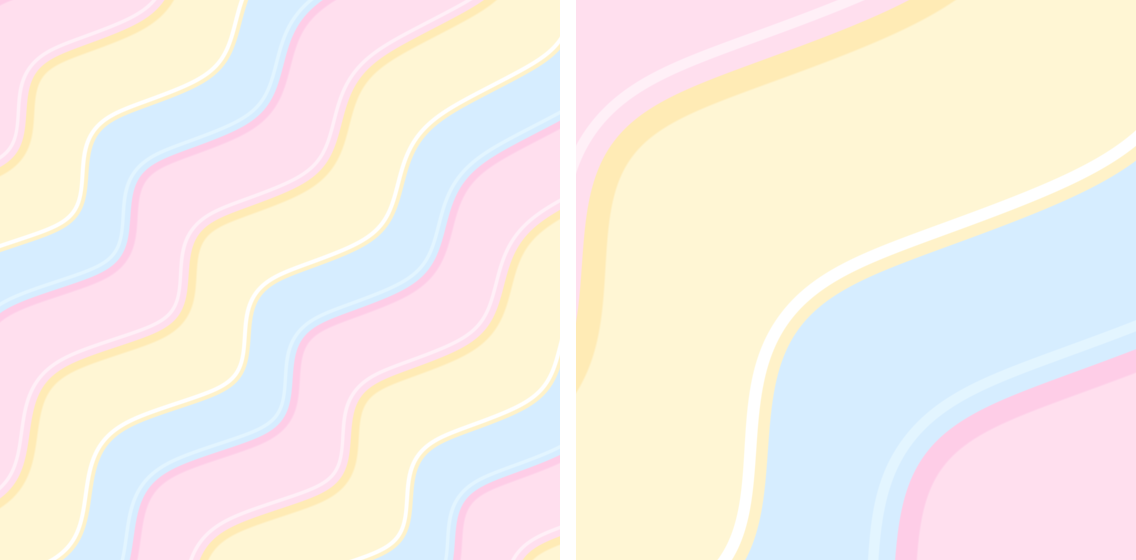
Left: the whole. Right: its middle third, enlarged.
This pattern is drawn by a Shadertoy shader. Its source:

```glsl
#define PERIOD 0.5795        // one yellow-blue-pink set, along the falling diagonal
#define FIRST_EDGE 0.247     // where the first yellow band starts
#define YELLOW_WIDTH 0.2214
#define BLUE_WIDTH 0.150
#define WAVE_HEIGHT 0.0534
#define WAVE_FADE 0.014      // waves flatten toward the upper right
#define SHADE_WIDTH 0.0142
#define LINE_HALF 0.0031

const float PI = 3.14159265;
const vec3 YELLOW = vec3(1.00, 0.965, 0.83);
const vec3 YELLOW_SHADE = vec3(1.00, 0.92, 0.71);
const vec3 BLUE = vec3(0.84, 0.93, 1.00);
const vec3 BLUE_LINE = vec3(0.89, 0.96, 1.00);
const vec3 PINK = vec3(1.00, 0.875, 0.935);
const vec3 PINK_SHADE = vec3(0.995, 0.805, 0.907);
const vec3 PINK_LINE = vec3(1.00, 0.94, 0.97);

// Leaning wave with a slowly drifting wavelength and height
float wave(float along) {
    float drift = 0.08 + 0.11 * cos(4.6 * (along - 0.22));
    float phase = PI * (3.475 * along + 1.466 + drift);
    return (WAVE_HEIGHT - WAVE_FADE * along) * sin(phase - 0.25 * sin(phase));
}

// Antialiased step: 0 before an edge, 1 after it
float past(float dist, float soft) {
    return smoothstep(-soft, soft, dist);
}

float stripe(float dist, float halfWidth, float soft) {
    return past(halfWidth - abs(dist), soft);
}

void mainImage(out vec4 fragColor, in vec2 fragCoord) {
    vec2 uv = fragCoord / iResolution.xy;
    float soft = 0.9 / min(iResolution.x, iResolution.y);
    float along = uv.x + uv.y - 1.0;
    float across = uv.x + 1.0 - uv.y - wave(along) - FIRST_EDGE;

    // Convert the diagonal offset to distance at right angles to the wave
    float h = 0.002;
    float slope = (wave(along + h) - wave(along - h)) / (2.0 * h);
    float toDistance = inversesqrt(2.0 * (1.0 + slope * slope));

    // Repeat, wrapping in the middle of the pink band
    float halfPink = 0.5 * (PERIOD - YELLOW_WIDTH - BLUE_WIDTH);
    float t = mod(across + halfPink, PERIOD) - halfPink;
    float yellowEdge = t * toDistance;
    float blueEdge = (t - YELLOW_WIDTH) * toDistance;
    float pinkEdge = (t - YELLOW_WIDTH - BLUE_WIDTH) * toDistance;

    // Bands, each opening with a deeper shade
    vec3 color = mix(PINK, YELLOW_SHADE, past(yellowEdge, soft));
    color = mix(color, YELLOW, past(yellowEdge - SHADE_WIDTH, soft * 1.5));
    color = mix(color, mix(YELLOW, YELLOW_SHADE, 0.35), past(blueEdge + 0.0105, soft));
    color = mix(color, BLUE, past(blueEdge, soft));
    color = mix(color, PINK_SHADE, past(pinkEdge, soft));
    color = mix(color, PINK, past(pinkEdge - SHADE_WIDTH * 0.92, soft * 1.5));

    // Pale lines running just ahead of each edge
    color = mix(color, PINK_LINE, stripe(yellowEdge + 0.0145, LINE_HALF, soft));
    color = mix(color, vec3(1.0), stripe(blueEdge + 0.0105, LINE_HALF * 1.15, soft));
    color = mix(color, BLUE_LINE, stripe(pinkEdge + 0.0130, LINE_HALF, soft));

    fragColor = vec4(color, 1.0);
}
```
